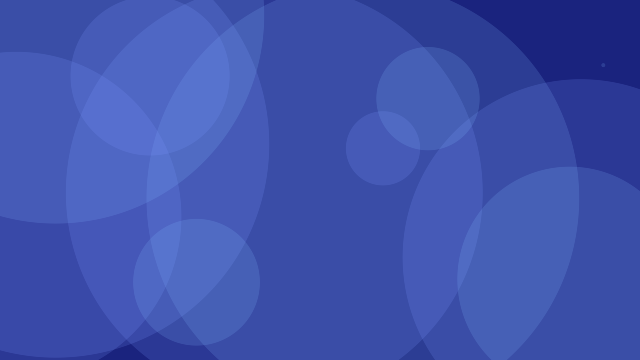
This background is drawn by a WebGL 1 fragment shader. Its source:

```glsl
precision highp float;
// Overlapping translucent blue discs on a deep indigo field.

uniform vec2 u_resolution;

#define INDIGO vec3(0.102, 0.137, 0.494)
#define PERIWINKLE vec3(0.478, 0.588, 1.0)
#define SKY vec3(0.494, 0.715, 0.98)
#define OPACITY 0.18

// Lays one translucent disc over the base; centre and radius in canvas heights.
vec3 layDisc(vec3 base, vec2 p, vec2 centre, float radius, vec3 tint) {
  float halfPixel = 0.5 / u_resolution.y;
  float edge = length(p - centre) - radius;
  float coverage = 1.0 - smoothstep(-halfPixel, halfPixel, edge);
  return mix(base, tint, OPACITY * coverage);
}

void main() {
  // Origin at the canvas centre, one unit per canvas height
  vec2 p = (gl_FragCoord.xy - 0.5 * u_resolution) / u_resolution.y;
  vec3 color = INDIGO;

  // Broad discs across the middle
  color = layDisc(color, p, vec2(0.119, -0.051), 0.601, SKY);
  color = layDisc(color, p, vec2(-0.127, -0.035), 0.579, PERIWINKLE);

  // Left cluster
  color = layDisc(color, p, vec2(-0.734, 0.0995), 0.593, PERIWINKLE);
  color = layDisc(color, p, vec2(-0.734, 0.458), 0.579, SKY);
  color = layDisc(color, p, vec2(-0.843, -0.102), 0.458, PERIWINKLE);
  color = layDisc(color, p, vec2(-0.472, 0.289), 0.221, PERIWINKLE);
  color = layDisc(color, p, vec2(-0.343, -0.284), 0.176, SKY);

  // Right cluster
  color = layDisc(color, p, vec2(0.7245, -0.215), 0.495, PERIWINKLE);
  color = layDisc(color, p, vec2(0.694, -0.2755), 0.3125, SKY);

  // Small accents and a faint speck
  color = layDisc(color, p, vec2(0.300, 0.226), 0.1435, SKY);
  color = layDisc(color, p, vec2(0.175, 0.088), 0.103, PERIWINKLE);
  color = layDisc(color, p, vec2(0.787, 0.319), 0.0055, SKY);

  gl_FragColor = vec4(color, 1.0);
}
```
